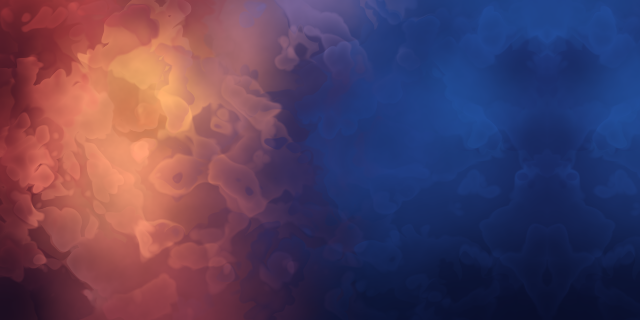
A WebGL 1 fragment shader for this background:

```glsl
precision highp float;
// Watercolour clouds: a warm amber glow on the left dissolving into deep blue on the right.

uniform vec2 u_resolution;

// Palette
const vec3 CRIMSON = vec3(0.62, 0.20, 0.22);
const vec3 CORAL   = vec3(0.80, 0.37, 0.33);
const vec3 GOLD    = vec3(0.95, 0.68, 0.42);
const vec3 PEACH   = vec3(0.95, 0.61, 0.45);
const vec3 ORANGE  = vec3(0.85, 0.46, 0.31);
const vec3 ROSE    = vec3(0.72, 0.45, 0.46);
const vec3 MAUVE   = vec3(0.50, 0.27, 0.35);
const vec3 WINE    = vec3(0.48, 0.19, 0.26);
const vec3 MAROON  = vec3(0.28, 0.09, 0.15);
const vec3 SOOT    = vec3(0.10, 0.05, 0.13);
const vec3 LILAC   = vec3(0.49, 0.42, 0.64);
const vec3 INDIGO  = vec3(0.19, 0.17, 0.37);
const vec3 BLUE    = vec3(0.12, 0.23, 0.50);
const vec3 AZURE   = vec3(0.13, 0.31, 0.61);
const vec3 NAVY    = vec3(0.09, 0.14, 0.35);
const vec3 NIGHT   = vec3(0.03, 0.045, 0.15);

// Layout and texture, in canvas heights
const float MIRROR_X     = 1.71;  // clouds reflect about this column
const float EDGE_WIDTH   = 0.025; // softness of the pigment edges
const float EDGE_FADE    = 5.0;   // how fast a pigment edge dissolves
const float EDGE_SHIFT   = 0.07;  // colour displacement across an edge
const float WARM_TEXTURE = 0.15;
const float COOL_TEXTURE = 0.10;

vec2 hash2(vec2 cell) {
  vec2 h = vec2(dot(cell, vec2(127.1, 311.7)), dot(cell, vec2(269.5, 183.3)));
  return fract(sin(h) * 43758.5) * 2.0 - 1.0;
}

float gradientNoise(vec2 p) {
  vec2 i = floor(p), f = p - i;
  vec2 u = f * f * f * (f * (f * 6.0 - 15.0) + 10.0);
  vec2 e = vec2(1.0, 0.0);
  float low = mix(dot(hash2(i), f), dot(hash2(i + e), f - e), u.x);
  float high = mix(dot(hash2(i + e.yx), f - e.yx), dot(hash2(i + 1.0), f - 1.0), u.x);
  return mix(low, high, u.y);
}

float fbm(vec2 p) {
  float sum = 0.0, amp = 0.6;
  for (int i = 0; i < 5; i++) {
    sum += amp * gradientNoise(p);
    p = mat2(1.6, 1.2, -1.2, 1.6) * p + 3.7;
    amp *= 0.5;
  }
  return sum;
}

// Rounded lobes of two sizes that scallop a contour
float lobes(vec2 p) {
  return abs(gradientNoise(p * 8.0)) + 0.5 * abs(gradientNoise(p * 19.0 + 5.0)) - 0.3;
}

// Sharp on one side of zero, dissolving on the other
float pigmentEdge(float d, float width, float fade) {
  return smoothstep(0.0, width, d) * exp(-max(d, 0.0) * fade);
}

// Ragged rim along a to b; its pigment spreads to the right of that direction
float rim(vec2 p, vec2 a, vec2 b, float rough) {
  vec2 along = normalize(b - a), d = p - a;
  float t = dot(d, along) / length(b - a);
  float side = along.y * d.x - along.x * d.y + rough;
  float ends = smoothstep(-0.15, 0.1, t) * (1.0 - smoothstep(0.9, 1.15, t));
  return ends * pigmentEdge(side, 0.012, 9.0);
}

void wash(inout vec3 col, vec2 p, vec2 centre, vec2 radius, vec3 tint, float amount) {
  vec2 d = (p - centre) / radius;
  col = mix(col, tint, amount * exp(-dot(d, d)));
}

vec3 paint(vec2 p) {
  // Warm to cool ramp, darkening toward the bottom
  vec3 col = mix(CRIMSON, CORAL, smoothstep(0.0, 0.25, p.x));
  col = mix(col, MAUVE, smoothstep(0.45, 0.72, p.x));
  col = mix(col, INDIGO, smoothstep(0.66, 0.95, p.x));
  col = mix(col, BLUE, smoothstep(0.92, 1.2, p.x));
  float dusk = 1.0 - smoothstep(-0.05, 0.5, p.y);
  vec3 duskTint = mix(WINE, NIGHT, smoothstep(0.6, 1.15, p.x));
  col = mix(col, duskTint, 0.8 * dusk);

  // Dark corners and red haze on the left
  wash(col, p, vec2(0.17, 0.95), vec2(0.25, 0.20), CRIMSON, 0.85);
  wash(col, p, vec2(0.50, 1.02), vec2(0.22, 0.12), WINE, 0.80);
  wash(col, p, vec2(0.00, 0.80), vec2(0.10, 0.22), MAROON, 0.85);
  wash(col, p, vec2(0.00, 0.35), vec2(0.12, 0.18), MAROON, 0.50);
  wash(col, p, vec2(0.00, 0.02), vec2(0.22, 0.30), SOOT, 0.95);

  // Amber heart
  wash(col, p, vec2(0.37, 0.35), vec2(0.15, 0.13), PEACH, 0.50);
  wash(col, p, vec2(0.41, 0.54), vec2(0.17, 0.24), PEACH, 0.80);
  wash(col, p, vec2(0.49, 0.75), vec2(0.19, 0.16), GOLD, 0.92);
  wash(col, p, vec2(0.42, 0.64), vec2(0.07, 0.10), ORANGE, 0.60);

  // Rose and lilac transition
  wash(col, p, vec2(0.74, 0.80), vec2(0.13, 0.22), ROSE, 0.75);
  wash(col, p, vec2(0.80, 0.96), vec2(0.15, 0.14), ROSE, 0.45);
  wash(col, p, vec2(1.00, 1.00), vec2(0.22, 0.14), LILAC, 0.85);
  wash(col, p, vec2(1.00, 0.79), vec2(0.13, 0.10), INDIGO, 0.60);

  // Blue lights and night column
  wash(col, p, vec2(1.40, 0.91), vec2(0.14, 0.10), NAVY, 0.45);
  wash(col, p, vec2(1.66, 1.00), vec2(0.30, 0.13), AZURE, 0.60);
  wash(col, p, vec2(1.47, 0.67), vec2(0.17, 0.17), AZURE, 0.75);
  wash(col, p, vec2(MIRROR_X, 0.79), vec2(0.15, 0.07), NAVY, 0.60);
  wash(col, p, vec2(MIRROR_X, 0.40), vec2(0.17, 0.35), NAVY, 0.70);
  wash(col, p, vec2(MIRROR_X, 0.00), vec2(0.45, 0.30), NIGHT, 0.75);
  return col;
}

void main() {
  vec2 p = gl_FragCoord.xy / u_resolution.y;
  p.x = MIRROR_X - abs(p.x - MIRROR_X);

  // Overlapping pigment edges displace and shade the colour field
  float ragged = lobes(p);
  vec2 shift = 0.05 * vec2(fbm(p * 3.0), fbm(p * 3.0 + 17.0));
  float shade = 0.0, scale = 2.0;
  for (int i = 0; i < 4; i++) {
    vec2 offset = vec2(7.3, 3.1) * float(i + 1);
    float field = gradientNoise(p * scale + offset) + 0.4 * ragged;
    float edge = pigmentEdge(field, EDGE_WIDTH * scale * 0.5, EDGE_FADE);
    shift += EDGE_SHIFT * hash2(offset) * edge;
    shade += 0.4 * (edge - 0.3);
    scale *= 1.5;
  }
  vec3 col = paint(p + shift);

  // Main cloud rims
  float rough = 0.16 * ragged;
  col = mix(col, PEACH, 0.65 * rim(p, vec2(0.33, 0.75), vec2(0.50, 0.42), rough));
  col = mix(col, ROSE, 0.40 * rim(p, vec2(0.78, 0.60), vec2(0.63, 0.87), rough));
  col = mix(col, ROSE, 0.30 * rim(p, vec2(0.27, 0.03), vec2(0.15, 0.27), rough));
  col = mix(col, BLUE, 0.45 * rim(p, vec2(1.06, 0.32), vec2(0.92, 0.60), rough));
  col = mix(col, AZURE, 0.50 * rim(p, vec2(1.50, 0.52), vec2(1.33, 0.77), rough));

  // Smoky pigment density
  float texture = mix(WARM_TEXTURE, COOL_TEXTURE, smoothstep(0.6, 1.1, p.x));
  col *= 1.0 + texture * (shade + 1.6 * fbm(p * 5.0 + 9.0));
  gl_FragColor = vec4(clamp(col, 0.0, 1.0), 1.0);
}
```
